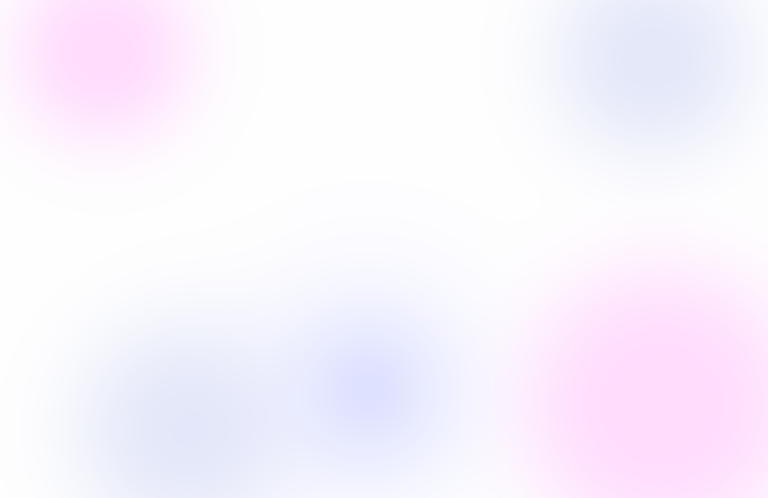
Write a WebGL 2 fragment shader that draws this background.

```glsl
#version 300 es
precision highp float;
// Soft pastel glows on a near-white ground.
// Each glow is a super-Gaussian of the distance to its centre, and the
// glows are blended over the ground one after another.

uniform vec2 u_resolution;
out vec4 fragColor;

struct Glow {
    vec2 center;    // in canvas heights, origin at the lower left
    float radius;   // distance where the strength falls to 1/e
    float hardness; // exponent: higher gives a flatter core, steeper rim
    vec3 color;
};

const vec3 GROUND = vec3(0.996, 0.996, 0.998);
const vec3 PINK = vec3(1.0, 0.857, 0.99);
const vec3 MIST = vec3(0.895, 0.908, 0.975);
const vec3 PERIWINKLE = vec3(0.87, 0.882, 1.0);

const int GLOW_COUNT = 5;
const Glow GLOWS[GLOW_COUNT] = Glow[GLOW_COUNT](
    Glow(vec2(0.207, 0.896), 0.185, 2.6, PINK),
    Glow(vec2(1.309, 0.884), 0.205, 2.6, MIST),
    Glow(vec2(0.371, 0.137), 0.225, 2.6, MIST),
    Glow(vec2(0.739, 0.217), 0.188, 1.75, PERIWINKLE),
    Glow(vec2(1.329, 0.187), 0.287, 3.4, PINK)
);

// Strength of a glow at p: 1 at the centre, fading smoothly to 0.
float glowStrength(Glow glow, vec2 p) {
    float d = distance(p, glow.center) / glow.radius;
    return exp(-pow(d, glow.hardness));
}

void main() {
    vec2 p = gl_FragCoord.xy / u_resolution.y;

    // Layer the glows over the ground
    vec3 color = GROUND;
    for (int i = 0; i < GLOW_COUNT; i++) {
        color = mix(color, GLOWS[i].color, glowStrength(GLOWS[i], p));
    }
    fragColor = vec4(color, 1.0);
}
```
